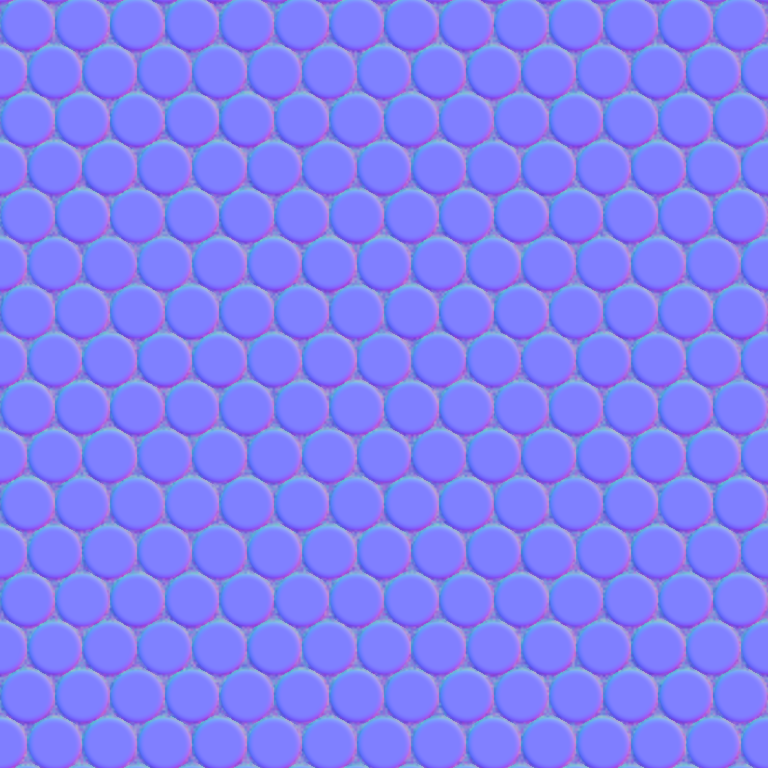
Reproduce this texture map procedurally as a three.js fragment shader.

```glsl
// Tangent-space normal map of staggered round penny tiles set in grainy grout.
varying vec2 vUv;

const vec2 TILES = vec2(14.0, 16.0);   // repeats across and up
const float TILE_RADIUS = 0.0336;
const float FLAT_RADIUS = 0.0250;      // where the rounded rim begins
const float GROUT_RADIUS = 0.0400;     // where the outer slope has died away
const float RIM_SLOPE = 0.45;
const float EDGE_SOFTNESS = 0.0018;
const float GRAIN_CELLS = 300.0;
const float GRAIN_SLOPE = 0.36;
const float GROUT_DEPTH = 0.72;        // dulls the blue of rough grout
const vec2 GROUT_LEAN = vec2(0.06, 0.03);
const float TILE_TILT = 0.018;

float hash(vec2 p, float seed) {
  vec3 q = fract(vec3(p.xyx + seed) * vec3(0.1031, 0.1030, 0.0973));
  q += dot(q, q.yzx + 33.33);
  return fract((q.x + q.y) * q.z);
}

// Value noise that wraps after the given number of cells.
float wrappedNoise(vec2 uv, float cells, float seed) {
  vec2 p = uv * cells;
  vec2 i = floor(p);
  vec2 f = fract(p);
  f = f * f * (3.0 - 2.0 * f);
  vec2 a = mod(i, cells);
  vec2 b = mod(i + 1.0, cells);
  return mix(mix(hash(a, seed), hash(vec2(b.x, a.y), seed), f.x),
             mix(hash(vec2(a.x, b.y), seed), hash(b, seed), f.x), f.y);
}

vec2 noiseVector(vec2 uv, float cells, float seed) {
  return vec2(wrappedNoise(uv, cells, seed),
              wrappedNoise(uv, cells, seed + 17.0)) - 0.5;
}

// Offset from the nearest tile centre (xy) and that tile's wrapped index (zw).
vec4 nearestTile(vec2 uv) {
  vec4 nearest = vec4(1.0);
  for (int k = -1; k <= 1; k++) {
    float row = floor(uv.y * TILES.y) + float(k);
    float stagger = 0.5 * mod(row, 2.0);
    float column = floor(uv.x * TILES.x - stagger + 0.5);
    vec2 centre = vec2(column + stagger, row + 0.5) / TILES;
    vec2 offset = uv - centre;
    if (dot(offset, offset) < dot(nearest.xy, nearest.xy)) {
      nearest = vec4(offset, mod(vec2(column, row), TILES));
    }
  }
  return nearest;
}

// Outward slope of a tile: flat face, rounded rim, soft fall into the grout.
float rimSlope(float radius) {
  float rise = clamp((radius - FLAT_RADIUS) / (TILE_RADIUS - FLAT_RADIUS), 0.0, 1.0);
  float fall = 1.0 - smoothstep(TILE_RADIUS, GROUT_RADIUS, radius);
  return RIM_SLOPE * rise * rise * fall;
}

void main() {
  vec4 tile = nearestTile(vUv);
  float radius = length(tile.xy);
  vec2 outward = tile.xy / max(radius, 0.0001);
  float grout = smoothstep(-EDGE_SOFTNESS, EDGE_SOFTNESS, radius - TILE_RADIUS - 0.0004);

  // Tile face: slight individual tilt plus its rounded rim
  vec2 tilt = vec2(hash(tile.zw, 3.0), hash(tile.zw, 8.0)) - 0.5;
  float rimVariation = mix(0.9, 1.1, hash(tile.zw, 21.0));
  vec2 slope = tilt * TILE_TILT * (1.0 - grout);
  slope += outward * rimSlope(radius) * rimVariation;

  // Grout: coarse and fine sandy grain
  vec2 grain = noiseVector(vUv, GRAIN_CELLS, 5.0)
             + 0.5 * noiseVector(vUv, GRAIN_CELLS * 0.5, 41.0);
  slope += (grain * GRAIN_SLOPE + GROUT_LEAN) * grout;

  vec3 normal = normalize(vec3(slope, 1.0));
  normal.z *= mix(1.0, GROUT_DEPTH, grout);
  gl_FragColor = vec4(normal * 0.5 + 0.5, 1.0);
}
```
